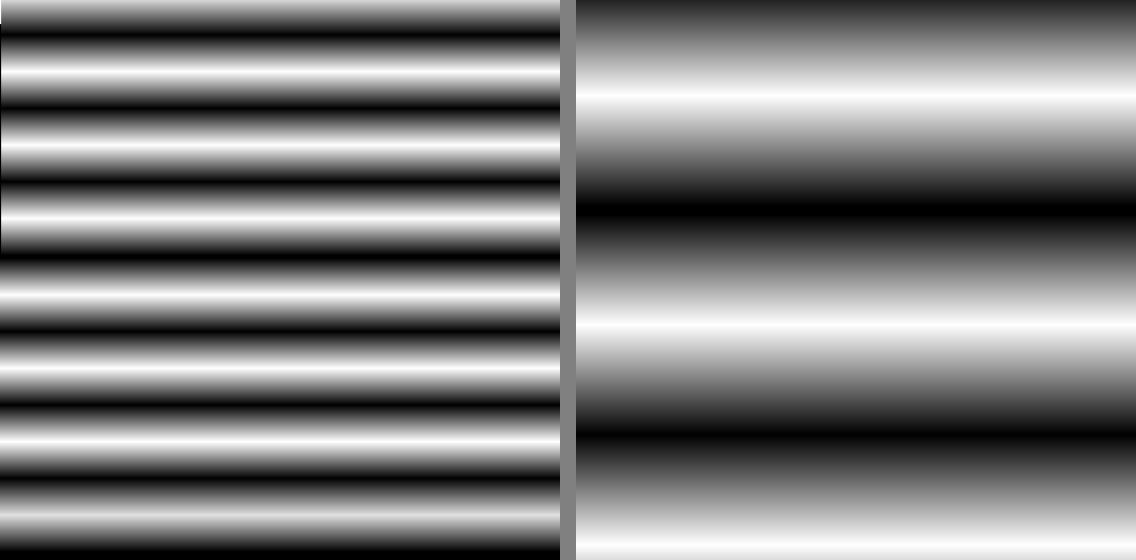
Left, the full canvas; right, a detail of the centre.
Reproduce this pattern procedurally as a Shadertoy shader.

```glsl
// Glossy horizontal bars: a linear black-white-black ramp repeated up and down
// from a thin black seam. The outermost bars are dimmer, the foot is black,
// and a hairline runs down the upper left edge.

const float PERIOD = 0.1311;       // height of one bar
const float SEAM_CENTRE = 0.5416;
const float SEAM_HALF = 0.0026;
const float FULL_BARS = 3.0;       // full-strength bars on each side of the seam
const float DIM_GAIN = 0.88;
const float HAIRLINE_WIDTH = 0.002;
const float HAIRLINE_SPLIT = 0.957; // white above, black below

// Antialiased step: 1 where value exceeds edge, blended over one pixel.
float coverage(float edge, float value, float pixel) {
    return clamp((value - edge) / pixel + 0.5, 0.0, 1.0);
}

// Triangle wave: 0 at whole numbers, 1 halfway between.
float triangleWave(float phase) {
    return 1.0 - abs(2.0 * fract(phase) - 1.0);
}

// Brightness of a bar by its index outward from the seam.
float barGain(float index) {
    float dimmed = mix(1.0, DIM_GAIN, step(FULL_BARS, index));
    return dimmed * (1.0 - step(FULL_BARS + 1.0, index));
}

// Grey level of the bars, mirrored about the seam.
float bars(float y) {
    float phase = max(abs(y - SEAM_CENTRE) - SEAM_HALF, 0.0) / PERIOD;
    return triangleWave(phase) * barGain(floor(phase));
}

void mainImage(out vec4 fragColor, in vec2 fragCoord) {
    vec2 uv = fragCoord / iResolution.xy;
    vec2 pixel = 1.0 / iResolution.xy;

    float grey = bars(uv.y);

    // Hairline beside the bars above the seam
    float hairline = (1.0 - coverage(HAIRLINE_WIDTH, uv.x, pixel.x))
                   * coverage(SEAM_CENTRE, uv.y, pixel.y);
    grey = mix(grey, coverage(HAIRLINE_SPLIT, uv.y, pixel.y), hairline);

    fragColor = vec4(vec3(grey), 1.0);
}
```
